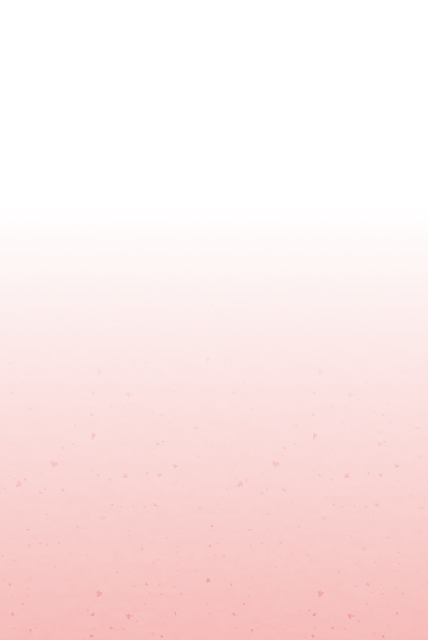
Reproduce this background procedurally as a Shadertoy shader.

```glsl
// White fading to rose toward the bottom, on paper with small rosy flecks.
// A vertical ramp gives the colour; a square tile of hashed flecks and soft
// grain repeats over it and grows stronger along with the tint.
#define FADE_TOP 0.685
#define TILE_SIZE 0.346
#define FLECK_LAYERS 3
#define FLECK_STRENGTH 0.75
#define GRAIN_STRENGTH 0.012
#define WHITE vec3(1.0)
#define ROSE vec3(0.963, 0.737, 0.727)
#define FLECK_COLOR vec3(0.925, 0.545, 0.555)

float hash(vec2 p) {
    vec3 q = fract(p.xyx * vec3(0.1031, 0.1030, 0.0973));
    q += dot(q, q.yzx + 33.33);
    return fract((q.x + q.y) * q.z);
}

float valueNoise(vec2 p) {
    vec2 cell = floor(p), f = fract(p);
    f = f * f * (3.0 - 2.0 * f);
    float low = mix(hash(cell), hash(cell + vec2(1, 0)), f.x);
    float high = mix(hash(cell + vec2(0, 1)), hash(cell + vec2(1, 1)), f.x);
    return mix(low, high, f.y);
}

// Coverage of one layer of flecks, with count x count cells per tile
float fleckLayer(vec2 tilePos, float count, float radius, float density, float pixel) {
    vec2 grid = tilePos * count;
    vec2 seed = mod(floor(grid), count) + count * 7.0;
    if (hash(seed) > density) return 0.0;

    vec2 center = mix(vec2(0.2), vec2(0.8), vec2(hash(seed + 13.1), hash(seed + 29.7)));
    vec2 q = (fract(grid) - center) / count;
    float angle = 6.2832 * hash(seed + 41.3);
    q = mat2(cos(angle), sin(angle), -sin(angle), cos(angle)) * q;
    q.y *= mix(1.1, 2.2, hash(seed + 57.9));

    // Uneven outline, so that each fleck looks torn
    float around = atan(q.y, q.x + 1e-6);
    float outline = 1.0 + 0.2 * sin(3.0 * around + angle) + 0.1 * sin(5.0 * around);
    float size = radius * mix(0.55, 1.0, hash(seed + 71.5));
    float edge = length(q) - size * outline;
    float opacity = mix(0.25, 1.0, hash(seed + 83.2));
    return opacity * (1.0 - smoothstep(-pixel, pixel, edge));
}

void mainImage(out vec4 fragColor, in vec2 fragCoord) {
    vec2 p = fragCoord / iResolution.y;
    vec2 tilePos = p / TILE_SIZE;
    float pixel = 0.8 / (iResolution.y * TILE_SIZE);

    // Ramp with a softened start below the white area
    float depth = max(FADE_TOP - p.y, 0.0) / FADE_TOP;
    float tint = depth * smoothstep(-0.06, 0.09, depth);
    vec3 color = mix(WHITE, ROSE, tint);

    // Paper grain: wide soft fibres and fine speckle
    float grain = valueNoise(p * vec2(55.0, 130.0)) + valueNoise(p * vec2(210.0, 330.0)) - 1.0;
    color += GRAIN_STRENGTH * tint * grain * vec3(0.4, 1.0, 1.0);

    // Flecks from large and rare to small and frequent
    float flecks = 0.0;
    float count = 6.0, radius = 0.016, density = 0.3;
    for (int i = 0; i < FLECK_LAYERS; i++) {
        flecks = max(flecks, fleckLayer(tilePos, count, radius, density, pixel));
        count = count * 2.0 + 1.0;
        radius *= 0.55;
        density *= 0.75;
    }
    color = mix(color, FLECK_COLOR, flecks * FLECK_STRENGTH * tint * tint);

    fragColor = vec4(clamp(color, 0.0, 1.0), 1.0);
}
```
